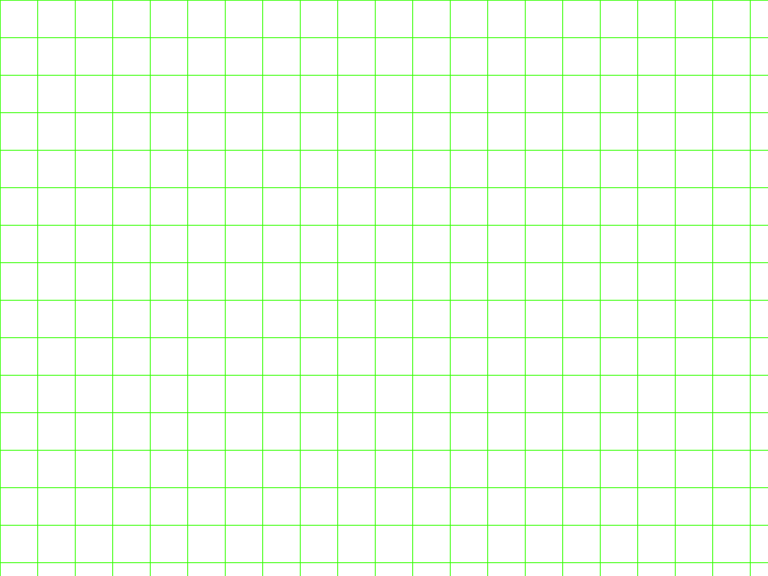
Write a Shadertoy shader that draws this pattern.

```glsl
// Thin green square grid on white, anchored at the top left corner.
// Each axis is folded into one cell, its line is box filtered over the
// pixel footprint, and the two coverages are combined as overlapping layers.

const float CELLS_DOWN = 15.36;   // repeats over the canvas height (20.48 across at 4:3)
const float LINE_WIDTH = 0.0236;  // in cells
const float LINE_SHIFT = 0.0062;  // line centre past the cell border, in cells

const vec3 PAPER_COLOR = vec3(1.0);
const vec3 LINE_COLOR = vec3(0.2, 1.0, 0.0);

// Signed distance to the nearest repeated line, per axis, in cells
vec2 lineOffset(vec2 cellPos, float shift) {
    return fract(cellPos - shift + 0.5) - 0.5;
}

// Share of a pixel covered by a line of the given width, per axis
vec2 lineCoverage(vec2 offset, float width, float pixel) {
    vec2 overlap = 0.5 * (width + pixel) - abs(offset);
    return clamp(overlap / pixel, 0.0, min(1.0, width / pixel));
}

void mainImage(out vec4 fragColor, in vec2 fragCoord) {
    // Cell coordinates, measured right and down from the top left
    float pixel = CELLS_DOWN / iResolution.y;
    vec2 cellPos = vec2(fragCoord.x, iResolution.y - fragCoord.y) * pixel;

    // Vertical and horizontal lines laid over each other
    vec2 cover = lineCoverage(lineOffset(cellPos, LINE_SHIFT), LINE_WIDTH, pixel);
    float ink = 1.0 - (1.0 - cover.x) * (1.0 - cover.y);

    fragColor = vec4(mix(PAPER_COLOR, LINE_COLOR, ink), 1.0);
}
```
